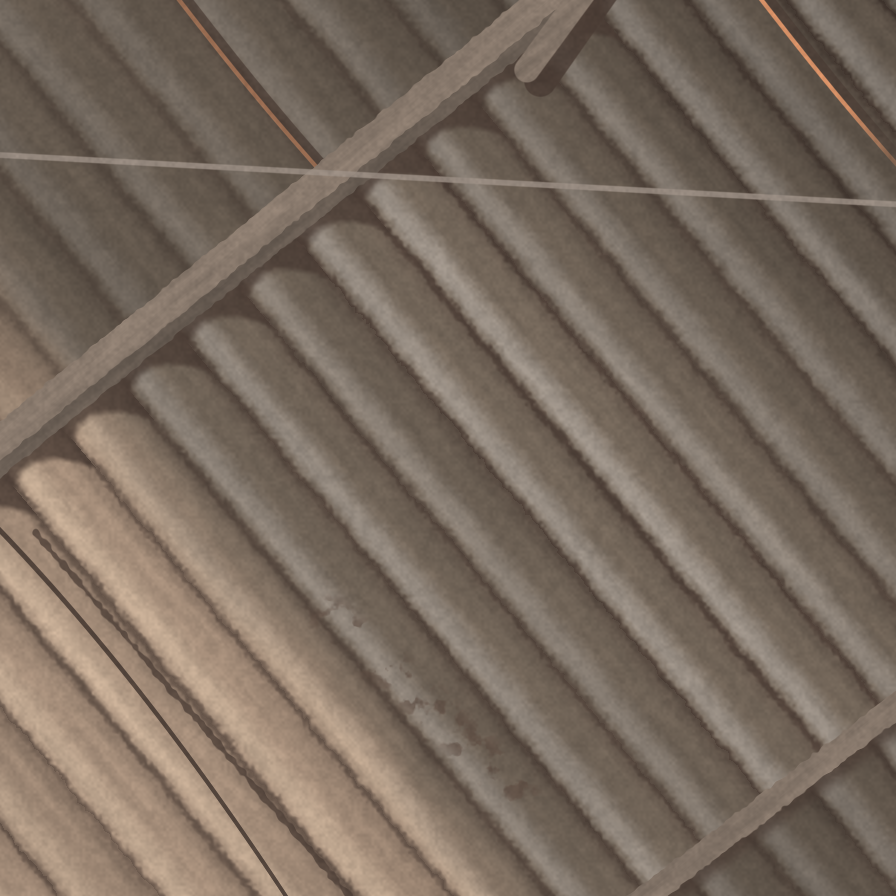
Reproduce this texture procedurally as a Shadertoy shader.

```glsl
// Weathered corrugated roofing seen at a slant: parallel ridges fill three panels
// split by two battens, with a sagging wire, a cable and slits of daylight on top.
// Ridges come from one repeating profile, worn by hashes and stretched noise.

#define RIDGE_PITCH 0.1094   // horizontal distance between ridges
#define RIDGE_SLOPE 1.2      // fall of the ridges, rise over run
#define EDGE_WEAR 0.07       // raggedness of ridge edges
#define GRAIN 0.075          // strength of the fine dust
#define BATTEN_HALF 0.022    // half height of the main batten
#define GREY_BASE vec3(0.445, 0.395, 0.345)
#define GREY_LIGHT vec3(0.585, 0.545, 0.505)
#define TAN_BASE vec3(0.63, 0.54, 0.465)
#define TAN_LIGHT vec3(0.75, 0.655, 0.565)
#define GROOVE vec3(0.29, 0.235, 0.205)
#define DAYLIGHT vec3(0.90, 0.60, 0.42)

float hash(vec2 p) {
    p = fract(p * vec2(0.1031, 0.1137));
    p += dot(p, p.yx + 33.33);
    return fract((p.x + p.y) * p.x * 47.0);
}

float noise(vec2 p) {
    vec2 i = floor(p), f = fract(p);
    f = f * f * (3.0 - 2.0 * f);
    return mix(mix(hash(i), hash(i + vec2(1, 0)), f.x),
               mix(hash(i + vec2(0, 1)), hash(i + vec2(1, 1)), f.x), f.y);
}

float fbm(vec2 p) {
    float sum = 0.0, amp = 0.5;
    for (int i = 0; i < 4; i++) {
        sum += amp * noise(p + 40.0);
        p = p * 2.03 + 7.1;
        amp *= 0.5;
    }
    return sum / 0.9375;
}

// Coverage of a smooth-edged shape at signed distance d
float cover(float d) {
    float aa = 1.0 / iResolution.y;
    return 1.0 - smoothstep(-aa, aa, d);
}

float segment(vec2 p, vec2 a, vec2 b) {
    vec2 ab = b - a;
    return length(p - a - ab * clamp(dot(p - a, ab) / dot(ab, ab), 0.0, 1.0));
}

// Corrugated sheet: across selects the ridge, along runs down it
vec3 sheet(float across, float along, float shift, float contrast, vec2 p) {
    float wear = (fbm(p * 45.0) - 0.5) * EDGE_WEAR + (noise(p * 230.0) - 0.5) * 0.05;
    float k = across / RIDGE_PITCH + shift + wear;
    float id = floor(k), f = fract(k);
    float tone = hash(vec2(id + 31.0, shift * 10.0 + 5.0));
    float crest = smoothstep(0.02, 0.2, f) * (1.0 - smoothstep(0.24, 0.58, f));
    float groove = smoothstep(0.72, 0.98, f) * 0.35
                 + smoothstep(0.91, 0.99, f) * (0.2 + 0.4 * tone)
                 + (1.0 - smoothstep(0.0, 0.09, f)) * (0.55 + 0.4 * tone);
    float warm = 1.0 - smoothstep(-0.33, -0.17, across + (fbm(p * 6.0) - 0.5) * 0.09);
    vec3 base = mix(GREY_BASE, TAN_BASE, warm);
    vec3 light = mix(GREY_LIGHT, TAN_LIGHT, warm);
    vec3 col = mix(base, light, crest * contrast * (0.8 + 0.3 * tone));
    col = mix(col, mix(GROOVE, base, warm * 0.2), clamp(groove * contrast, 0.0, 0.9));
    float streak = fbm(vec2(across * 55.0, along * 7.0));
    return col * (0.96 + 0.06 * tone + 0.16 * (streak - 0.5));
}

void mainImage(out vec4 fragColor, in vec2 fragCoord) {
    vec2 p = fragCoord / iResolution.xy;
    float along = 1.0 - p.y;
    float across = p.x - along / RIDGE_SLOPE;
    float main = p.y - 0.505 - 0.81 * p.x;            // height above main batten
    float low = p.y - 0.765 * (p.x - 0.723);          // height above lower batten
    float rough = (noise(p * 150.0) - 0.5) * 0.004;

    // Three panels of sheeting
    vec3 col = sheet(across, along, 0.0, 1.0, p);
    vec3 upper = sheet(across * 0.92, along, 0.35, 0.65, p) * 0.89;
    vec3 lower = sheet(across, along, 0.45, 0.9, p) * 0.87;
    col = mix(col, upper, cover(-main));
    col = mix(col, lower, cover(low));
    col *= 1.0 - 0.17 * smoothstep(1.15, 1.8, p.x + p.y);

    // Flaking rust along one ridge
    float flake = smoothstep(0.5, 0.62, fbm(p * 42.0));
    float patchMask = 1.0 - smoothstep(0.008, 0.035, segment(p, vec2(0.37, 0.31), vec2(0.58, 0.12)));
    col = mix(col, vec3(0.36, 0.29, 0.25), 0.65 * flake * patchMask);

    // Daylight slits, each with a dark lip
    for (int i = 0; i < 2; i++) {
        float x = 0.2 + 0.65 * float(i);
        float d = across - x + 0.004 * sin(along * 14.0);
        float inside = i == 0 ? cover(-main) : 1.0 - smoothstep(0.1, 0.23, along);
        col = mix(col, GROOVE, 0.75 * inside * cover(abs(d - 0.007) - 0.009));
        col = mix(col, DAYLIGHT, inside * (0.5 + 0.4 * float(i)) * cover(abs(d) - 0.003));
    }

    // Cable and open seam in the warm corner
    float sag = p.y - 0.408 + 1.04 * p.x + 0.75 * p.x * p.x;
    col = mix(col, GROOVE * 0.9, 0.85 * cover(abs(sag) - 0.004) * cover(p.x - 0.36));
    float seam = segment(p, vec2(0.04, 0.405), vec2(0.39, 0.0)) + rough;
    col = mix(col, GROOVE, 0.75 * cover(seam - 0.003));

    // Shadow under the battens, scalloped by the rounded ridge ends
    float f = fract(across / RIDGE_PITCH) - 0.3;
    float depth = 0.047 + 0.13 * f * f + rough;
    col = mix(col, GROOVE, 0.8 * smoothstep(-depth - 0.012, -depth + 0.005, main) * cover(main));
    col = mix(col, GROOVE, 0.7 * smoothstep(-0.045, -0.02, low) * cover(low));

    // Battens with a lit face and a darker underside, then the bracket
    vec3 wood = vec3(0.535, 0.475, 0.425) * (0.88 + 0.24 * fbm(vec2(main * 90.0, p.x * 14.0)));
    col = mix(col, wood * 0.76, cover(abs(main + 0.018) - 0.02 + rough));
    col = mix(col, wood, cover(abs(main - 0.003) - BATTEN_HALF + rough));
    col = mix(col, wood * 0.97, cover(abs(low) - 0.017 + rough));
    col = mix(col, GROOVE, 0.85 * cover(segment(p, vec2(0.603, 0.91), vec2(0.68, 1.02)) - 0.018));
    col = mix(col, wood * 0.95, cover(segment(p, vec2(0.588, 0.922), vec2(0.66, 1.02)) - 0.014));

    // Wire, then dust over everything
    col = mix(col, vec3(0.61, 0.56, 0.52), 0.85 * cover(abs(p.y - 0.827 + 0.055 * p.x) - 0.0032));
    col *= 1.0 + GRAIN * (noise(p * 310.0) + noise(p * 120.0) - 1.0);
    fragColor = vec4(col, 1.0);
}
```
